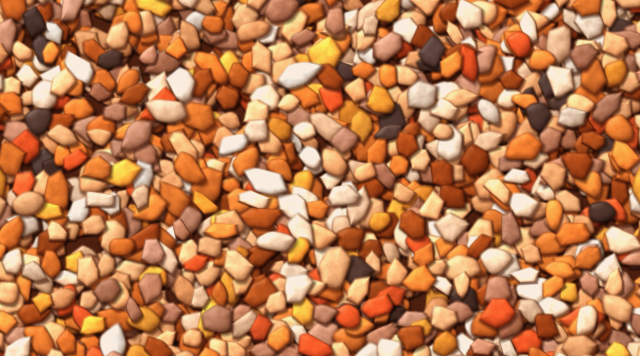
Give the GLSL for this texture, as a WebGL 1 fragment shader.

```glsl
precision highp float;
// Draws a dense bed of small, warm coloured pebbles and gravel chips.
uniform vec2 u_resolution;

const float CELL = 0.084;         // grid spacing, in canvas heights
const float STONE_RADIUS = 0.034;
const float EDGE_SOFTNESS = 0.0055;
const float SHADOW_DEPTH = 0.5;
const float SHADOW_REACH = 1.24;
const vec2 SHADOW_SHIFT = vec2(0.003, -0.005);
const float RIM_DARKENING = 0.1;
const float AMBIENT = 0.58;
const float DIRECT = 0.68;
const float MOTTLE = 0.2;
const float TINT_VARIATION = 0.14;
const int LAYERS = 5;
const int FACETS = 6;
const vec3 LIGHT = vec3(-0.35, 0.53, 0.77);

const vec3 GAP = vec3(0.30, 0.12, 0.06);
const vec3 PEACH = vec3(0.96, 0.67, 0.44);
const vec3 ORANGE = vec3(0.91, 0.47, 0.18);
const vec3 AMBER = vec3(0.95, 0.60, 0.20);
const vec3 CREAM = vec3(0.96, 0.80, 0.66);
const vec3 DUSTY = vec3(0.73, 0.47, 0.35);
const vec3 RUST = vec3(0.64, 0.27, 0.09);
const vec3 RED = vec3(0.88, 0.32, 0.14);
const vec3 CHALK = vec3(0.95, 0.88, 0.81);
const vec3 SLATE = vec3(0.30, 0.20, 0.17);

float hash(vec2 p) {
  return fract(sin(dot(p, vec2(127.1, 311.7))) * 43758.5);
}

float noise(vec2 p) {
  vec2 i = floor(p), f = fract(p);
  f = f * f * (3.0 - 2.0 * f);
  return mix(mix(hash(i), hash(i + vec2(1.0, 0.0)), f.x),
             mix(hash(i + vec2(0.0, 1.0)), hash(i + 1.0), f.x), f.y);
}

mat2 rotation(float a) {
  float c = cos(a), s = sin(a);
  return mat2(c, s, -s, c);
}

// Picks a mineral colour; thresholds set the share of each kind.
vec3 stoneColour(float pick) {
  vec3 c = mix(PEACH, ORANGE, step(0.27, pick));
  c = mix(c, AMBER, step(0.47, pick));
  c = mix(c, CREAM, step(0.54, pick));
  c = mix(c, DUSTY, step(0.68, pick));
  c = mix(c, RUST, step(0.79, pick));
  c = mix(c, RED, step(0.89, pick));
  c = mix(c, CHALK, step(0.93, pick));
  return mix(c, SLATE, step(0.965, pick));
}

// Rounded polygon: xy is the outward gradient, z is 1 on the outline.
vec3 stoneShape(vec2 q, vec2 seed, float power) {
  float rim = length(q) / 1.32;
  float sum = pow(rim + 0.001, power);
  vec2 grad = sum * q / (dot(q, q) + 0.001);
  for (int k = 0; k < FACETS; k++) {
    vec2 s = seed + float(k) * vec2(1.7, 3.1);
    float a = (float(k) + 0.7 * hash(s)) * 6.2832 / float(FACETS);
    vec2 dir = vec2(cos(a), sin(a)) / mix(0.74, 1.16, hash(s + 5.3));
    float side = max(dot(q, dir), 0.0) + 0.001;
    float term = pow(side, power);
    sum += term;
    grad += term / side * dir;
  }
  return vec3(grad / (length(grad) + 0.00001), pow(sum, 1.0 / power));
}

// Lays one stone and its shadow over the colour below.
vec3 layStone(vec3 below, vec2 offset, vec2 seed, mat2 layerTurn, float depth) {
  float size = STONE_RADIUS * mix(0.8, 1.28, hash(seed + 1.1));
  float stretch = mix(1.0, 1.36, hash(seed + 2.2));
  float angular = hash(seed + 3.3);
  mat2 turn = rotation(6.2832 * hash(seed + 4.4));
  vec2 squash = vec2(1.0 / stretch, stretch);
  vec2 q = turn * offset * squash / size;
  if (dot(q, q) > 4.0) return below;

  float power = mix(5.0, 24.0, angular);
  vec3 shape = stoneShape(q, seed, power);
  float f = shape.z;
  vec2 shift = turn * (layerTurn * SHADOW_SHIFT) * squash / size;
  float shadow = f - dot(shape.xy, shift);
  below *= 1.0 - SHADOW_DEPTH * vec3(0.9, 1.1, 1.2)
               * (1.0 - smoothstep(0.9, SHADOW_REACH, shadow));

  // Domed for round pebbles, flatter with steep sides for chips.
  float slope = 0.92 * pow(min(f, 1.0), mix(1.7, 2.6, angular));
  vec3 normal = vec3(normalize(shape.xy * squash + 0.00001) * slope,
                     sqrt(1.0 - slope * slope));
  vec2 light = turn * (layerTurn * LIGHT.xy);
  float diffuse = max(dot(normal, vec3(light, LIGHT.z)), 0.0);
  float shade = (AMBIENT + DIRECT * diffuse) * depth;
  shade *= 1.0 - RIM_DARKENING * smoothstep(0.75, 1.0, f);
  shade *= mix(0.84, 1.12, hash(seed + 6.6));

  // Mottled mineral surface; shade darkens towards warm brown.
  vec2 grain = offset / STONE_RADIUS + seed * 3.0;
  float spots = 0.7 * noise(grain * 1.6) + 0.3 * noise(grain * 4.0);
  shade *= 1.0 + MOTTLE * (spots - 0.5);
  float tint = TINT_VARIATION * (hash(seed + 8.8) - 0.5);
  vec3 colour = stoneColour(hash(seed + 7.7)) * (1.0 + tint * vec3(0.0, 0.7, 1.4));
  colour *= pow(vec3(shade), vec3(1.0, 1.35, 1.6));
  float gloss = (1.0 - 0.7 * angular) * pow(diffuse, 20.0);
  colour = mix(colour, vec3(0.98, 0.86, 0.76), 0.2 * gloss);
  float soft = EDGE_SOFTNESS / size;
  return mix(below, min(colour, vec3(0.98, 0.93, 0.88)),
             1.0 - smoothstep(1.0 - soft, 1.0 + soft, f));
}

void main() {
  vec2 p = gl_FragCoord.xy / u_resolution.y;
  vec3 colour = GAP;
  for (int n = 0; n < LAYERS; n++) {
    float layer = float(n);
    mat2 turn = rotation(0.4 + layer * 0.73);
    vec2 g = turn * p / CELL + layer * vec2(7.37, 3.61);
    float depth = mix(0.86, 1.0, layer / float(LAYERS - 1));
    for (int k = 0; k < 9; k++) {
      vec2 cell = vec2(mod(float(k), 3.0), floor(float(k) / 3.0 + 0.01)) - 1.0;
      vec2 id = floor(g) + cell;
      vec2 seed = id + layer * vec2(31.3, 17.9);
      vec2 centre = id + vec2(hash(seed), hash(seed + 0.5));
      colour = layStone(colour, (g - centre) * CELL, seed, turn, depth);
    }
  }
  gl_FragColor = vec4(clamp(colour, 0.0, 1.0), 1.0);
}
```
